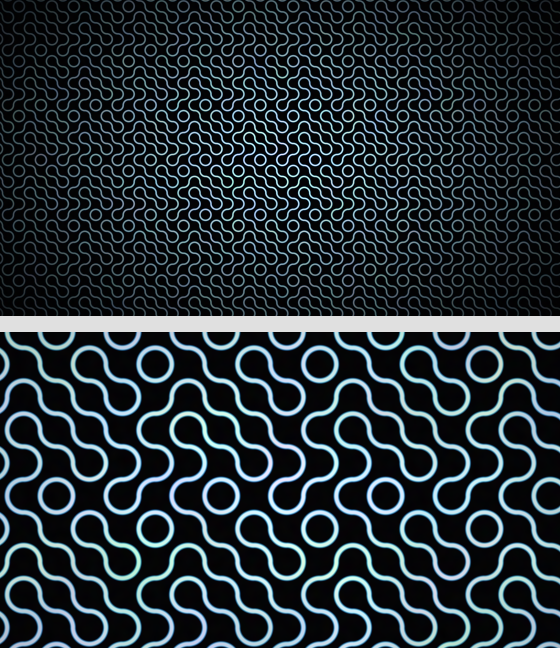
Top, the full canvas; bottom, a detail of the centre.
Write a Shadertoy shader that draws this pattern.

```glsl
// Glowing Truchet arcs in a five by five repeat, dimmed by a vignette.

#define TILES_DOWN 28.8
#define PHASE vec2(21.73, 18.22)
#define HALF_WIDTH 0.072
#define SOFTNESS 0.04
#define LINE_COLOR vec3(0.85, 0.94, 0.96)
#define BACK_COLOR vec3(0.016, 0.015, 0.021)
#define FALLOFF vec2(1.15, 0.85)
#define TINT_AMOUNT 0.16
#define GRAIN_AMOUNT 0.018

vec2 hashGradient(vec2 cell) {
    vec3 h = fract(vec3(cell.xyx) * vec3(0.1031, 0.1030, 0.0973));
    h += dot(h, h.yzx + 33.33);
    return fract((h.xx + h.yz) * h.zy) * 2.0 - 1.0;
}

float gradientNoise(vec2 p) {
    vec2 i = floor(p), f = fract(p);
    vec2 u = f * f * f * (f * (f * 6.0 - 15.0) + 10.0);
    vec2 e = vec2(0.0, 1.0);
    float low = mix(dot(hashGradient(i), f),
                    dot(hashGradient(i + e.yx), f - e.yx), u.x);
    float high = mix(dot(hashGradient(i + e.xy), f - e.xy),
                     dot(hashGradient(i + e.yy), f - e.yy), u.x);
    return mix(low, high, u.y);
}

// Each row is a bit mask: a set bit mirrors the tile in that column.
bool isMirrored(vec2 cell) {
    int rowMasks[5] = int[5](30, 14, 31, 4, 11);
    ivec2 id = ivec2(mod(cell + 0.5, 5.0));
    return ((rowMasks[id.y] >> id.x) & 1) == 1;
}

// Distance to two quarter circles around opposite tile corners.
float arcDistance(vec2 p) {
    vec2 f = fract(p);
    if (isMirrored(floor(p))) f.x = 1.0 - f.x;
    return abs(min(length(f), length(f - 1.0)) - 0.5);
}

void mainImage(out vec4 fragColor, in vec2 fragCoord) {
    vec2 uv = fragCoord / iResolution.xy;
    vec2 p = fragCoord / iResolution.y * TILES_DOWN;
    vec2 grid = vec2(p.x - PHASE.x, PHASE.y - p.y);

    // Lines with a slightly wider cool rim
    float d = arcDistance(grid);
    float edge = max(SOFTNESS, 0.75 * TILES_DOWN / iResolution.y);
    vec3 width = HALF_WIDTH + vec3(-0.012, 0.0, 0.006);
    vec3 line = 1.0 - smoothstep(width - edge, width + edge, vec3(d));

    // Faint drifting tint and fine colour grain
    vec3 tint = vec3(gradientNoise(p * 0.45),
                     gradientNoise(p * 0.45 + 37.0),
                     gradientNoise(p * 0.45 + 71.0));
    vec3 grain = vec3(gradientNoise(p * 3.1 + 11.0),
                      gradientNoise(p * 3.1 + 53.0),
                      gradientNoise(p * 3.1 + 97.0));

    // Vignette
    vec2 q = uv * 2.0 - 1.0;
    float light = exp(-dot(FALLOFF, q * q));

    vec3 color = LINE_COLOR * line * (1.0 + TINT_AMOUNT * tint) * light;
    color += (BACK_COLOR + GRAIN_AMOUNT * grain) * (0.4 + 0.6 * light);
    fragColor = vec4(clamp(color, 0.0, 1.0), 1.0);
}
```
